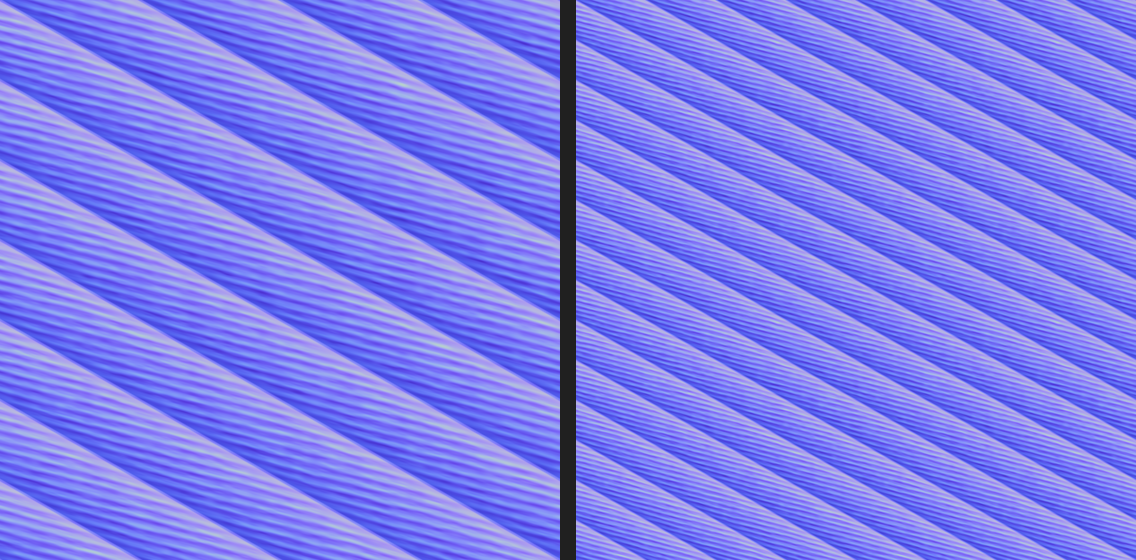
Left: one tile. Right: repeated 2 by 2.
Give the GLSL for this texture map, as a Shadertoy shader.

```glsl
const float TAU = 6.2831853;
const vec2 STRANDS = vec2(4.0, 7.0);          // strands across and down
const float FIBRES = 8.0;                     // fibres in one strand
const float TWIST = 17.0;                     // fibres crossed per tile width
const float FIBRE_BEND = 0.05;                // curl of fibres toward strand edges
const float GROOVE_WIDTH = 0.03;              // soft jump between strands
const vec2 STRAND_TILT = vec2(0.45, 0.38);
const float STRAND_FLATNESS = 0.3;            // levels the middle of a strand
const vec2 FIBRE_TILT = vec2(0.12, 0.29);
const vec2 STREAK_TILT = vec2(0.09, 0.17);
const float FIBRE_WOBBLE = 0.07;
const float FULLNESS = 0.95;                  // strength of the blue component

// Fibre rows gained when moving one tile right and one tile up
const float ROWS_X = FIBRES * STRANDS.x - TWIST;
const float ROWS_Y = FIBRES * STRANDS.y;

float hash(vec2 p) {
    return fract(sin(dot(p, vec2(127.1, 311.7))) * 43758.5453);
}

// Hash on a sheared lattice that closes over the tile
float wrappedHash(vec2 cell, vec2 scale) {
    float turns = floor(cell.x / scale.x);
    cell -= turns * vec2(scale.x, ROWS_X * scale.y);
    cell.y = mod(cell.y, ROWS_Y * scale.y);
    return hash(cell + scale);
}

// Value noise in -1..1; scale is cells per tile along, cells per fibre across
float fibreNoise(vec2 p, vec2 scale) {
    p *= scale;
    vec2 cell = floor(p);
    vec2 t = fract(p);
    t = t * t * (3.0 - 2.0 * t);
    float low = mix(wrappedHash(cell, scale),
                    wrappedHash(cell + vec2(1.0, 0.0), scale), t.x);
    float high = mix(wrappedHash(cell + vec2(0.0, 1.0), scale),
                     wrappedHash(cell + vec2(1.0, 1.0), scale), t.x);
    return 2.0 * mix(low, high, t.y) - 1.0;
}

void mainImage(out vec4 fragColor, in vec2 fragCoord) {
    vec2 uv = fragCoord / iResolution.xy;

    // Position across the diagonal strands
    float strand = dot(STRANDS, uv);
    float across = fract(strand);
    float edge = min(across, 1.0 - across);
    float pixel = length(STRANDS / iResolution.xy);
    float groove = smoothstep(0.0, max(GROOVE_WIDTH, pixel), edge);
    float side = 2.0 * across - 1.0;
    float bulge = mix(side, side * side * side, STRAND_FLATNESS) * groove;

    // Fibres wind around each strand at a shallower angle
    float bent = strand + FIBRE_BEND * sin(TAU * across) / TAU;
    vec2 fibre = vec2(uv.x, FIBRES * bent - TWIST * uv.x);
    float wobble = FIBRE_WOBBLE * fibreNoise(fibre, vec2(16.0, 1.0));
    float phase = TAU * (fibre.y + wobble);
    float wave = sin(phase) + 0.15 * sin(2.0 * phase);
    wave *= 0.95 + 0.2 * fibreNoise(fibre, vec2(24.0, 2.0));

    // Fine streaks along the fibres
    float streak = 0.5 * fibreNoise(fibre, vec2(32.0, 4.0))
                 + 0.5 * fibreNoise(fibre, vec2(64.0, 6.0));

    // Surface normal from strand, fibre and streak slopes
    float relief = mix(0.3, 1.0, smoothstep(0.0, 0.2, edge));
    vec2 slope = STRAND_TILT * bulge;
    slope += relief * (FIBRE_TILT * wave + STREAK_TILT * streak);
    float height = FULLNESS * sqrt(max(0.0, 1.0 - dot(slope, slope)));

    fragColor = vec4(0.5 + 0.5 * vec3(slope, height), 1.0);
}
```
